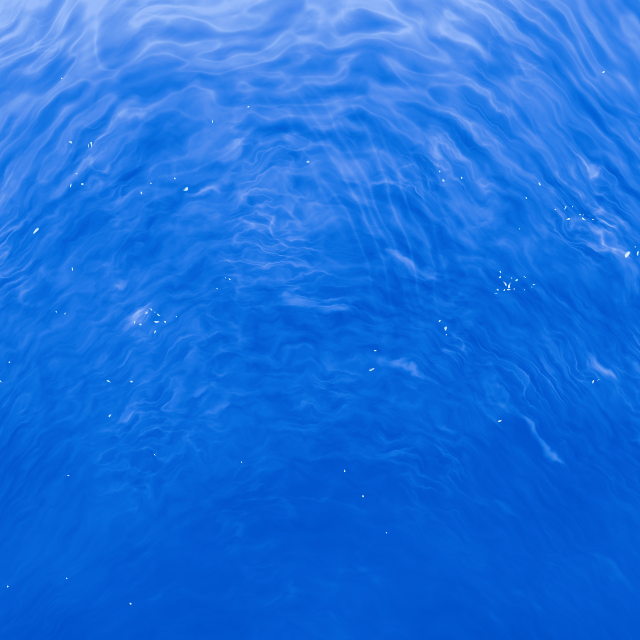
Reproduce this texture procedurally as a WebGL 1 fragment shader.

```glsl
precision highp float;
// Sunlit blue sea seen from above: pale soft ripples at the top fade to deep calm water.
// Gradient noise stretched along arched, warped coordinates gives ripples, wisps and foam;
// a single tone value is then coloured by a six-step ramp, with jittered glints on top.
uniform vec2 u_resolution;

const vec3 ABYSS = vec3(0.00, 0.30, 0.76);
const vec3 DEEP  = vec3(0.01, 0.35, 0.82);
const vec3 BLUE  = vec3(0.03, 0.43, 0.87);
const vec3 AZURE = vec3(0.16, 0.49, 0.91);
const vec3 SKY   = vec3(0.31, 0.55, 0.93);
const vec3 PALE  = vec3(0.44, 0.63, 0.95);
const vec3 SHEEN = vec3(0.59, 0.73, 0.98);
const vec3 GLINT = vec3(0.90, 0.96, 0.98);

const float ARCH_BEND    = 1.1;   // how strongly the ripples curve around the middle
const float ARCH_CENTER  = 0.45;
const float WARP         = 0.05;  // wandering of the ripple lines
const float RIPPLE_GAIN  = 2.1;
const float WISP_GAIN    = 1.5;
const float FOAM_GAIN    = 2.8;
const float GRAIN_GAIN   = 1.25;
const float GLINT_CELLS  = 130.0;
const vec2  RIPPLE_SCALE = vec2(11.0, 31.0);
const vec2  WISP_SCALE   = vec2(13.0, 38.0);
const vec2  FAN_CENTER   = vec2(0.58, 0.68);

vec2 hash2(vec2 p) {
  vec3 q = fract(p.xyx * vec3(0.1031, 0.1030, 0.0973));
  q += dot(q, q.yzx + 33.33);
  return fract((q.xx + q.yz) * q.zy);
}

float cornerSlope(vec2 cell, vec2 offset) {
  float angle = 6.28318 * hash2(cell).x;
  return dot(vec2(cos(angle), sin(angle)), offset);
}

float gradientNoise(vec2 p) {
  vec2 i = floor(p), f = fract(p);
  vec2 s = f * f * f * (f * (f * 6.0 - 15.0) + 10.0);
  vec2 e = vec2(1.0, 0.0);
  float low  = mix(cornerSlope(i, f), cornerSlope(i + e, f - e), s.x);
  float high = mix(cornerSlope(i + e.yx, f - e.yx), cornerSlope(i + 1.0, f - 1.0), s.x);
  return 1.4 * mix(low, high, s.y);
}

float fbm(vec2 p) {
  float sum = 0.0, gain = 0.55;
  for (int k = 0; k < 4; k++) {
    sum += gain * gradientNoise(p);
    p = mat2(1.6, 1.2, -1.2, 1.6) * p + 17.3;
    gain *= 0.5;
  }
  return sum;
}

// Thin smooth line along the zero crossings of a noise value.
float crest(float n, float width) {
  return 1.0 / (1.0 + n * n / (width * width));
}

vec3 waterRamp(float tone) {
  vec3 c = mix(ABYSS, DEEP, clamp(tone + 1.0, 0.0, 1.0));
  c = mix(c, BLUE,  clamp(tone, 0.0, 1.0));
  c = mix(c, AZURE, clamp(tone - 1.0, 0.0, 1.0));
  c = mix(c, SKY,   clamp(tone - 2.0, 0.0, 1.0));
  c = mix(c, PALE,  clamp(tone - 3.0, 0.0, 1.0));
  return mix(c, SHEEN, clamp(tone - 4.0, 0.0, 1.0));
}

// Tiny ragged specks, crowded where the cluster noise is high.
float glints(vec2 p) {
  p += 0.006 * vec2(gradientNoise(p * 70.0), gradientNoise(p * 70.0 + 31.0));
  vec2 cell = floor(p * GLINT_CELLS);
  vec2 place = cell / GLINT_CELLS;
  float band = exp(-pow((place.y - 0.58) / 0.13, 2.0));
  float cluster = smoothstep(0.4, 0.65, gradientNoise(place * vec2(11.0, 19.0) + 41.0));
  float chance = 0.0008 + band * (0.001 + 0.4 * cluster);
  vec2 rnd = hash2(cell + 71.0);
  vec2 jitter = 0.3 + 0.4 * hash2(cell + 137.0);
  float radius = mix(0.12, 0.3, rnd.y);
  float blur = 0.7 * GLINT_CELLS / u_resolution.y;
  float d = length(fract(p * GLINT_CELLS) - jitter);
  return step(rnd.x, chance) * (1.0 - smoothstep(radius - blur, radius + blur, d));
}

void main() {
  vec2 p = gl_FragCoord.xy / u_resolution.y;
  float side = p.x - ARCH_CENTER;

  // Arched flow coordinates with a slow warp
  vec2 warp = vec2(fbm(p * 4.0 + 3.0), fbm(p * 4.0 + 29.0));
  vec2 flow = vec2(p.x, p.y + ARCH_BEND * side * side) + WARP * warp;

  // Overall light and broad patches
  float tone = -0.25 + 0.9 * p.y + 3.1 * p.y * p.y - 1.0 * side * p.y;
  tone += fbm(p * vec2(3.0, 4.5) + 11.0) * mix(0.8, 1.8, p.y);

  // Soft ripples, strongest near the top
  float upper = smoothstep(0.4, 0.9, p.y);
  float swell = gradientNoise(flow * RIPPLE_SCALE + 0.8 * warp);
  float fine = gradientNoise(flow * RIPPLE_SCALE * 1.8 + 53.0);
  float ripple = 0.6 * swell + 0.4 * fine + 0.45 * crest(swell - 0.15, 0.12) - 0.18;
  tone += RIPPLE_GAIN * ripple * mix(0.1, 1.0, upper);

  // Fine broken wisps and grain in the churned middle
  float churn = smoothstep(0.1, 0.45, p.y) * (1.0 - 0.85 * smoothstep(0.65, 0.95, p.y));
  float patchy = smoothstep(-0.15, 0.4, fbm(p * 6.0 + 7.0));
  vec2 torn = flow + 0.022 * vec2(fbm(p * 18.0), fbm(p * 18.0 + 61.0));
  float wisp = crest(gradientNoise(torn * WISP_SCALE + 19.0), 0.08);
  float thread = crest(gradientNoise(torn * WISP_SCALE * 1.7 + 97.0), 0.1);
  tone += WISP_GAIN * (wisp + 0.6 * thread - 0.3) * patchy * (0.2 + 0.8 * churn);
  tone += GRAIN_GAIN * fbm(torn * vec2(32.0, 62.0)) * (0.25 + 0.75 * churn);

  // Steep fan of streaks right of the middle
  vec2 q = p - FAN_CENTER;
  vec2 fan = vec2(q.x + 0.38 * q.y + 0.5 * q.y * q.y, q.y) + 0.035 * warp;
  float fanMask = exp(-dot(fan * fan, vec2(110.0, 45.0)));
  tone += 1.3 * fanMask * (crest(gradientNoise(fan * vec2(38.0, 6.0)), 0.16) - 0.35);

  // Sparse pale foam streaks
  float foam = smoothstep(0.24, 0.55, fbm(torn * vec2(7.0, 21.0) + 83.0));
  tone += FOAM_GAIN * foam * (0.6 + 0.8 * fine) * (0.3 + 0.7 * churn);

  vec3 color = mix(waterRamp(tone), GLINT, 0.9 * glints(p));
  gl_FragColor = vec4(color, 1.0);
}
```
